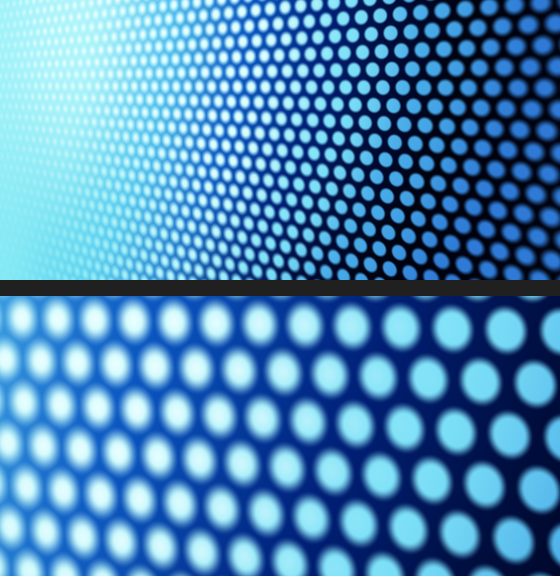
Top: the whole. Bottom: its middle third, enlarged.
This pattern is drawn by a WebGL 2 fragment shader. Its source:

```glsl
#version 300 es
precision highp float;
// Staggered grid of glowing dots on a wall seen in perspective, from pale cyan at left to navy at right.

uniform vec2 u_resolution;
out vec4 outColor;

// Wall coordinates: x counts dots along a row, y counts rows downward.
vec2 wallPosition(vec2 p) {
    float nearness = p.x + 1.693;
    float row = (0.7005 - p.y) / (0.021 * nearness) - 0.2;
    float column = -134.85 / nearness - 0.435 - 0.035 * row;
    return vec2(column, row);
}

// Distance to the nearest point of a triangular lattice with unit spacing.
float latticeDistance(vec2 q) {
    vec2 cell = vec2(1.0, 1.7320508);
    vec2 a = q - cell * round(q / cell);
    vec2 b = q - cell * (floor(q / cell) + 0.5);
    return min(length(a), length(b));
}

vec3 dotColor(float shade) {
    vec3 c = mix(vec3(0.78, 0.98, 0.99), vec3(0.49, 0.88, 0.97), smoothstep(0.85, 1.28, shade));
    c = mix(c, vec3(0.28, 0.67, 0.91), smoothstep(1.25, 1.55, shade));
    return mix(c, vec3(0.18, 0.48, 0.84), smoothstep(1.5, 1.95, shade));
}

vec3 gapColor(float shade) {
    vec3 c = mix(vec3(0.66, 0.95, 0.98), vec3(0.30, 0.73, 0.93), smoothstep(0.30, 0.66, shade));
    c = mix(c, vec3(0.04, 0.34, 0.76), smoothstep(0.58, 0.92, shade));
    c = mix(c, vec3(0.00, 0.13, 0.48), smoothstep(0.85, 1.20, shade));
    c = mix(c, vec3(0.00, 0.04, 0.20), smoothstep(1.10, 1.48, shade));
    return mix(c, vec3(0.00, 0.01, 0.06), smoothstep(1.40, 1.70, shade));
}

void main() {
    vec2 p = gl_FragCoord.xy / u_resolution.y;

    // Dot mask, sharp in the focal band and blurred toward both sides
    vec2 wall = wallPosition(p);
    vec2 q = vec2(wall.x, (wall.y - 1.0) * 0.8660254);
    float d = latticeDistance(q);
    float blur = max(0.07 + 0.2 * abs(p.x - 1.4), 0.6 * length(fwidth(q)));
    float mask = 1.0 - smoothstep(0.35 - blur, 0.35 + blur, d);

    // Light fades to the right, sooner along the bottom
    float shade = p.x + 0.35 * (1.0 - p.y) * (1.0 - p.y);
    vec3 lamp = dotColor(shade);
    float core = (1.0 - smoothstep(0.0, 0.36, d)) * (1.0 - smoothstep(0.9, 1.3, shade));
    lamp = mix(lamp, vec3(0.96, 1.0, 1.0), 0.75 * core);
    vec3 color = mix(gapColor(shade), lamp, mask);

    // Cyan haze in the lower left corner and along the left edge
    float haze = 1.0 - smoothstep(0.0, 0.85, length(p * vec2(0.8, 1.0)));
    color = mix(color, vec3(0.40, 0.87, 0.94), 0.8 * haze);
    color = mix(color, vec3(0.58, 0.94, 0.97), 0.5 * (1.0 - smoothstep(0.0, 0.2, p.x)));

    outColor = vec4(color, 1.0);
}
```
